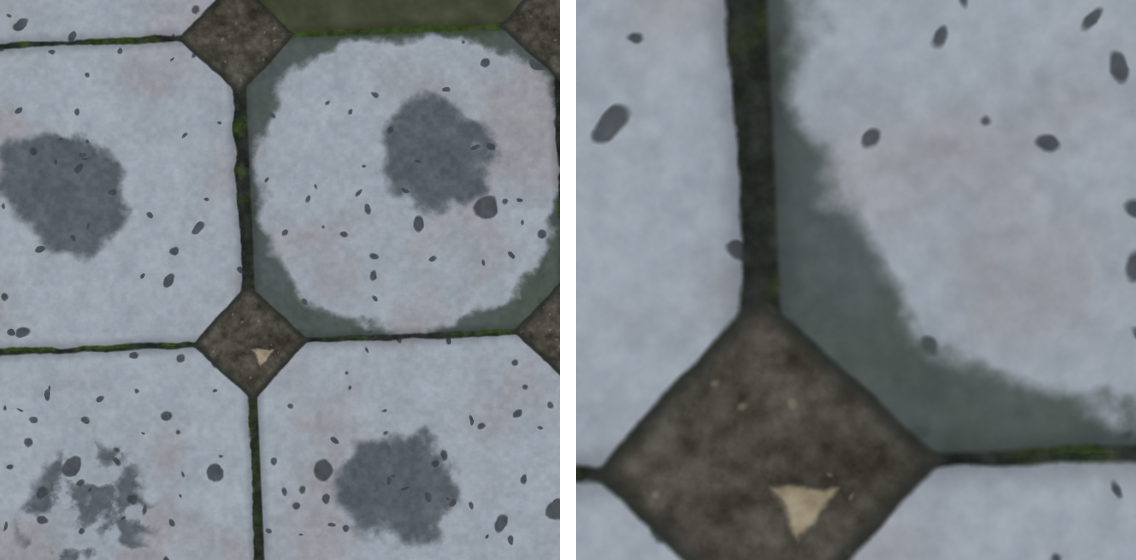
Left: the whole. Right: its middle third, enlarged.
A Shadertoy shader for this texture:

```glsl
// Worn octagonal paving slabs with small brown diamonds at their corners.
// A slightly skewed lattice gives slabs, joints and diamonds; noise frays the
// edges, and each slab gets its own damp stain, dirt and cellular pits.

const vec2 NODE = vec2(0.447, 0.388);    // one lattice corner
const vec2 STEP_X = vec2(0.574, 0.022);  // lattice axes
const vec2 STEP_Y = vec2(-0.024, 0.547);

const vec3 STONE = vec3(0.595, 0.627, 0.667);
const vec3 WARM_STONE = vec3(0.59, 0.595, 0.62);
const vec3 STAIN = vec3(0.325, 0.35, 0.38);
const vec3 DAMP = vec3(0.285, 0.315, 0.315);
const vec3 PIT = vec3(0.24, 0.26, 0.28);
const vec3 SOIL = vec3(0.28, 0.27, 0.245);
const vec3 JOINT = vec3(0.15, 0.165, 0.155);
const vec3 MOSS = vec3(0.22, 0.29, 0.13);
const vec3 CHIP = vec3(0.56, 0.52, 0.44);

vec2 hash2(vec2 p) {
    vec3 h = fract(p.xyx * vec3(0.1031, 0.1030, 0.0973));
    h += dot(h, h.yzx + 33.33);
    return fract((h.xx + h.yz) * h.zy);
}

float noise(vec2 p) {
    vec2 i = floor(p), f = fract(p);
    f = f * f * (3.0 - 2.0 * f);
    float low = mix(hash2(i).x, hash2(i + vec2(1, 0)).x, f.x);
    float high = mix(hash2(i + vec2(0, 1)).x, hash2(i + 1.0).x, f.x);
    return mix(low, high, f.y);
}

// Layered noise, centred on zero
float fbm(vec2 p) {
    float sum = 0.0, amp = 0.5;
    for (int i = 0; i < 5; i++) {
        sum += amp * (noise(p) - 0.5);
        p = mat2(1.6, 1.2, -1.2, 1.6) * p + 7.3;
        amp *= 0.5;
    }
    return sum;
}

// 1 inside a signed distance, 0 outside
float fill(float d, float soft) {
    return 1.0 - smoothstep(-soft, soft, d);
}

float isCell(vec2 id, vec2 target) {
    return step(length(id - target), 0.5);
}

// Scattered oval pits: one candidate per cell, kept with the given chance
float pits(vec2 p, float cells, float size, float chance, float soft) {
    vec2 base = floor(p * cells);
    float cover = 0.0;
    for (int y = -1; y <= 1; y++)
    for (int x = -1; x <= 1; x++) {
        vec2 cell = base + vec2(x, y);
        vec2 rnd = hash2(cell + 11.0), look = hash2(cell + 57.0);
        vec2 d = p - (cell + rnd) / cells;
        float a = 6.283 * rnd.x;
        d = mat2(cos(a), sin(a), -sin(a), cos(a)) * d * vec2(1.0, 1.0 + look.x);
        float radius = size * (0.35 + 0.65 * rnd.y);
        cover = max(cover, step(look.y, chance) * fill(length(d) - radius, soft));
    }
    return cover;
}

void mainImage(out vec4 fragColor, in vec2 fragCoord) {
    vec2 p = fragCoord / iResolution.xy;
    float px = 1.0 / min(iResolution.x, iResolution.y);
    float edge = max(0.0025, px);

    // Noise layers shared by every part
    float broad = fbm(p * 7.0), rough = fbm(p * 26.0 + 4.0), grain = fbm(p * 95.0);
    vec2 fray = vec2(rough, fbm(p * 26.0 + 40.0));

    // Lattice coordinates, slab identity, offsets from slab centre and corner
    vec2 g = inverse(mat2(STEP_X, STEP_Y)) * (p + 0.008 * fray - NODE);
    vec2 id = floor(g), size = vec2(STEP_X.x, STEP_Y.y);
    vec2 q = (fract(g) - 0.5) * size;
    vec2 corner = (g - round(g)) * size;
    float dampSlab = isCell(id, vec2(0, 0)), dirtySlab = isCell(id, vec2(0, 1));
    float brokenSlab = isCell(id, vec2(-1, -1));

    // Stone surface
    vec3 col = mix(STONE, WARM_STONE, smoothstep(0.0, 0.25, -broad));
    col += 0.05 * broad + 0.06 * rough + 0.09 * grain;

    // Dark stain near the middle of each slab
    vec2 shift = vec2(-0.022, 0.0) + vec2(0.062, 0.048) * dampSlab;
    float radius = 0.104 - 0.016 * dampSlab + 0.008 * sin(4.0 * id.x + 7.0 * id.y);
    float stainDist = length(q - shift) - radius + 0.11 * broad + 0.05 * rough;
    float stain = fill(stainDist, 0.014);
    stain *= mix(1.0, smoothstep(-0.16, 0.06, rough + 0.5 * broad), brokenSlab);
    col = mix(col, STAIN + 0.08 * rough + 0.1 * grain, 0.94 * stain);

    // Pits, large and small
    vec2 pitPos = p + 0.016 * fray;
    float pit = max(pits(pitPos, 11.0, 0.021, 0.16, 0.003),
                    pits(pitPos + 3.0, 27.0, 0.009, 0.2, 0.0025));
    col = mix(col, PIT + 0.1 * grain, 0.85 * pit);

    // Damp rim around a rounded dry area, and one fully soiled slab
    vec2 r = abs(q - vec2(0.01, 0.008));
    float dry = pow(pow(r.x, 2.5) + pow(r.y, 2.5), 0.4) - 0.262;
    float damp = dampSlab * (1.0 - fill(dry + 0.07 * broad + 0.06 * rough, 0.012));
    vec3 dampCol = mix(DAMP, MOSS, 0.25 * smoothstep(-0.1, 0.25, broad));
    col = mix(col, dampCol + 0.07 * rough + 0.06 * grain, 0.93 * damp);
    col = mix(col, mix(SOIL, MOSS, 0.3) + 0.15 * rough, dirtySlab);

    // Joints: upright ones are wider and mossier
    float upper = step(0.0, g.y);
    float upright = abs(corner.x) - (0.008 + 0.004 * upper) - 0.008 * rough;
    float level = abs(corner.y) - 0.005 - 0.006 * rough;
    float joint = min(upright, level);
    col *= 1.0 - 0.2 * fill(joint - 0.006, 0.012);
    float mossy = smoothstep(-0.08, 0.2, broad + rough) * (0.35 + 0.45 * upper);
    vec3 jointCol = mix(JOINT, MOSS, mossy) + 0.15 * grain;
    col = mix(col, jointCol, fill(joint, edge));

    // Corner diamonds with a dark rim and pale grit
    float diamond = (abs(corner.x) + abs(corner.y) - 0.104) * 0.707;
    vec3 soil = SOIL + 0.16 * rough + 0.2 * grain;
    soil = mix(soil, CHIP, 0.45 * pits(p, 60.0, 0.004, 0.14, 0.002));
    soil = mix(soil, JOINT, 0.75 * smoothstep(-0.014, -0.001, diamond));
    col = mix(col, soil, fill(diamond, edge));

    // Pale stone chip lodged in one diamond
    vec2 c = p - vec2(0.466, 0.365) + 0.02 * fray;
    float chip = max(abs(c.x) * 0.9 - c.y * 0.45, c.y) - 0.011;
    col = mix(col, CHIP + 0.2 * grain, fill(chip, edge));

    fragColor = vec4(clamp(col, 0.0, 1.0), 1.0);
}
```
